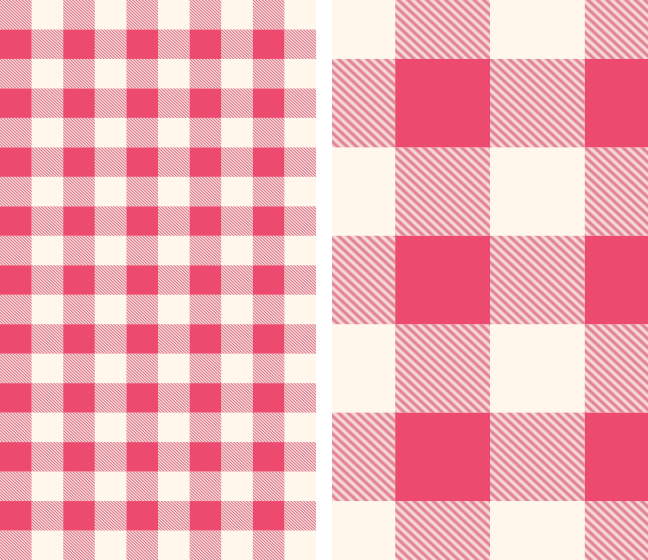
Left: the whole. Right: its middle third, enlarged.
Reproduce this pattern procedurally as a Shadertoy shader.

```glsl
// Pink gingham cloth: 10 columns by 19 rows of alternating bands.
// Where two dyed bands cross the cloth is solid, where one crosses cream
// it is a diagonal twill, and elsewhere it stays cream.

// Antialiased coverage of unit-wide bands centred on 0.5, 2.5, 4.5, ...
float dyedBand(float cell, float pixel) {
    float edgeDistance = 0.5 - abs(mod(cell + 0.5, 2.0) - 1.0);
    return clamp(0.5 + edgeDistance / pixel, 0.0, 1.0);
}

// Soft diagonal threads falling to the right, ten to a cell
vec3 twill(vec2 cell) {
    float thread = 0.5 + 0.5 * cos(6.28318 * 10.0 * (cell.x + cell.y));
    return mix(vec3(0.97, 0.87, 0.87), vec3(0.88, 0.50, 0.56), thread);
}

void mainImage(out vec4 fragColor, in vec2 fragCoord) {
    vec2 cellCount = vec2(10.0, 19.0);
    vec2 cell = fragCoord / iResolution.xy * cellCount;
    vec2 pixel = cellCount / iResolution.xy;

    // Columns start dyed; rows start and end undyed
    float warp = dyedBand(cell.x, pixel.x);
    float weft = dyedBand(cell.y - 1.0, pixel.y);

    // Weave the two sets of bands together
    float solid = warp * weft;
    float mixed = warp + weft - 2.0 * solid;
    vec3 color = vec3(1.00, 0.97, 0.92);
    color = mix(color, twill(cell), mixed);
    color = mix(color, vec3(0.93, 0.29, 0.44), solid);

    fragColor = vec4(color, 1.0);
}
```
